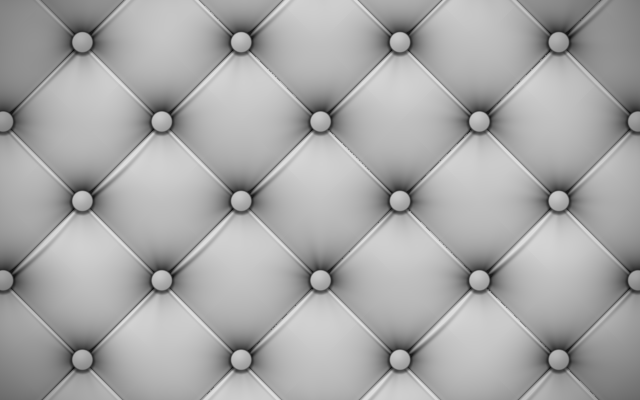
This pattern is drawn by a Shadertoy shader. Its source:

```glsl
// Grey button-tufted upholstery: a diagonal lattice of padded diamonds.
// Rotated coordinates turn the seams into a square grid with buttons at its
// corners; hashed creases, radial wrinkles and a vignette vary the leather.

const float HALF_PITCH = 0.1985;   // half the button spacing, canvas heights
const float BUTTON_RADIUS = 0.137; // in half pitches
const float SQRT_HALF = 0.70711;
const vec2 LATTICE_CENTER = vec2(0.0015, -0.0025);

float hash(vec2 p) {
    vec3 a = fract(vec3(p.xyx) * 0.1031);
    a += dot(a, a.yzx + 33.33);
    return fract((a.x + a.y) * a.z);
}

float noise(vec2 p) {
    vec2 i = floor(p), f = fract(p);
    f = f * f * (3.0 - 2.0 * f);
    return mix(mix(hash(i), hash(i + vec2(1, 0)), f.x),
               mix(hash(i + vec2(0, 1)), hash(i + vec2(1, 1)), f.x), f.y);
}

float bump(float x, float width) {
    x /= width;
    return exp(-x * x);
}

// Convert between lattice axes (along the seams) and upright axes.
vec2 toLattice(vec2 q) { return vec2(q.x + q.y, q.x - q.y); }
vec2 toUpright(vec2 l) { return 0.5 * vec2(l.x + l.y, l.x - l.y); }

// Padded diamond, lit from above; cell spans -1..1 on both lattice axes.
float pillow(vec2 cell) {
    vec2 c = toUpright(cell);
    float lower = exp(-(1.0 + cell.x) / 0.25) + exp(-(1.0 - cell.y) / 0.25);
    float upper = exp(-(1.0 - cell.x) / 0.30) + exp(-(1.0 + cell.y) / 0.30);
    float crown = bump(length((c - vec2(0.0, 0.5)) * vec2(0.8, 1.0)), 0.42);
    return 0.73 + 0.04 * c.y + 0.045 * crown - 0.085 * lower
         + 0.01 * upper - 0.05 * c.x * c.x;
}

// Crease beside a seam: side is positive below it, along runs 0..1.
float seam(float side, float along, float seed, float weight, float px) {
    float ends = pow(abs(2.0 * along - 1.0), 3.0);
    float bow = sin(3.14159 * along);
    float offset = 0.024 + (0.008 + 0.055 * seed * weight) * bow;
    float soft = max(0.011, px);
    float strength = (0.5 + 0.5 * ends) * (0.45 + 0.55 * weight);
    float groove = bump(side, soft + 0.016 * ends * weight);
    float ridge = bump(side - 0.5 * offset - 0.006, soft + 0.12 * offset);
    float fold = bump(side - offset - 0.016, soft + 0.016 * weight);
    float foldFade = mix(0.3, 1.0, smoothstep(0.0, 0.8, abs(along - seed)));
    float glow = smoothstep(0.0, 0.05, side - offset)
               * exp(-max(side - offset, 0.0) / 0.14) * bow;
    return -0.42 * strength * groove + 0.13 * ridge
         - 0.34 * foldFade * strength * fold + 0.05 * weight * glow
         + 0.03 * bump(side + 0.03, 0.014 + px);
}

// Dark tuft pulled in around a button, with fine radial wrinkles.
float tuft(vec2 d, float seed) {
    float r = length(d);
    vec2 dir = d / max(r, 0.001);
    float facing = mix(0.40, 0.20, smoothstep(0.1, 0.9, -dir.y));
    float shade = facing * exp(-max(r - BUTTON_RADIUS, 0.0) / 0.16);
    float wrinkle = noise(dir * 4.0 + seed * 37.0) - 0.5;
    return -shade + 0.16 * wrinkle * exp(-r / 0.26);
}

// Domed button colour for an offset in button radii.
float buttonShade(vec2 d) {
    float r = length(d);
    float dome = 0.66 + 0.07 * d.y - 0.04 * d.x;
    dome += 0.06 * bump(length(d - vec2(-0.15, 0.3)), 0.6);
    return mix(dome, 0.25, smoothstep(0.83, 1.03, r));
}

void mainImage(out vec4 fragColor, in vec2 fragCoord) {
    vec2 p = (fragCoord - 0.5 * iResolution.xy) / iResolution.y;
    vec2 q = (p - LATTICE_CENTER) / HALF_PITCH;
    float px = 1.0 / (iResolution.y * HALF_PITCH);

    // Lattice cell, closest seam lines and closest button
    vec2 lattice = toLattice(q);
    vec2 cellId = floor((lattice + 1.0) * 0.5);
    vec2 cell = lattice - 2.0 * cellId;
    vec2 along = 0.5 * (cell + 1.0);
    vec2 cornerId = floor(lattice * 0.5);
    vec2 corner = lattice - 2.0 * cornerId - 1.0;
    vec2 fromButton = toUpright(corner);

    // Leather
    float tone = pillow(cell);
    tone += tuft(fromButton, hash(cornerId + 19.0));
    float risingSeed = hash(vec2(cellId.x, cornerId.y) + 41.0);
    float fallingSeed = hash(vec2(cornerId.x, cellId.y) + 73.0);
    tone += seam(corner.y * SQRT_HALF, along.x, risingSeed, 1.0, px);
    tone += seam(-corner.x * SQRT_HALF, along.y, fallingSeed, 0.2, px);
    tone += 0.02 * (noise(q * vec2(2.0, 3.0) + 50.0) - 0.5);
    tone = clamp(tone, 0.1, 0.84);

    // Buttons with a contact shadow
    float shadow = length(fromButton + vec2(0.0, 0.02)) - BUTTON_RADIUS;
    tone *= 1.0 - 0.5 * (1.0 - smoothstep(-0.01, 0.04, shadow));
    float edge = length(fromButton) - BUTTON_RADIUS;
    float cover = 1.0 - smoothstep(-px, px, edge);
    tone = mix(tone, buttonShade(fromButton / BUTTON_RADIUS), cover);

    // Vignette
    float falloff = smoothstep(0.5, 0.95, length(p * vec2(0.85, 1.0)));
    tone *= 1.03 - 0.46 * falloff;
    fragColor = vec4(vec3(clamp(tone, 0.0, 1.0)), 1.0);
}
```
